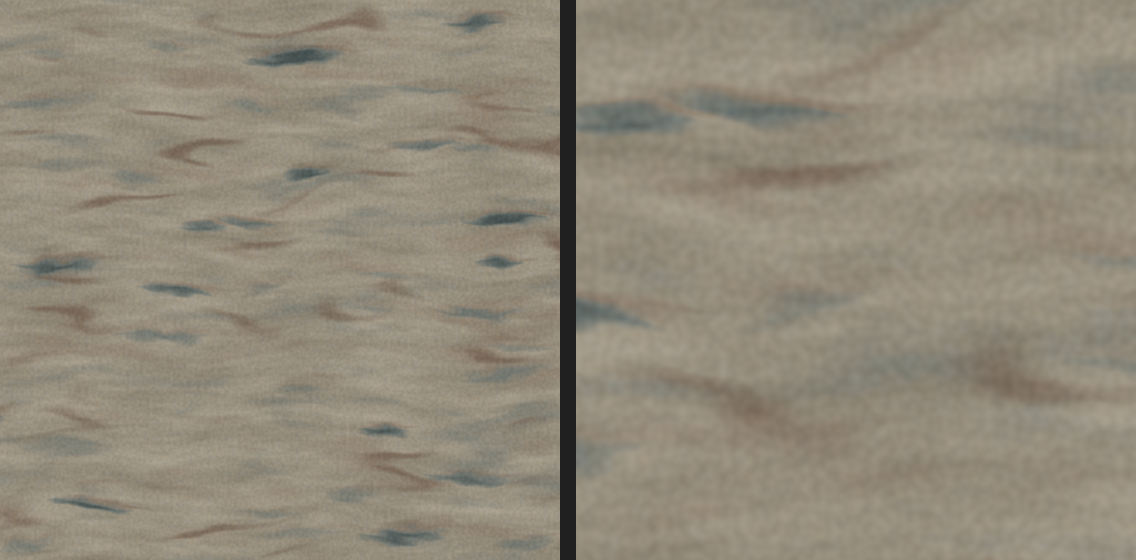
Left, the full canvas; right, a detail of the centre.
Write a Shadertoy shader that draws this texture.

```glsl
// Weathered beige fibre with soft horizontal streaks, thin rusty veins
// and scattered blue-grey lens flecks. Built from stretched gradient noise,
// a jittered grid of tapered flecks and a fine woven grain.

vec2 hash2(vec2 p) {
    vec3 q = fract(p.xyx * vec3(0.1031, 0.1030, 0.0973));
    q += dot(q, q.yzx + 33.33);
    return fract((q.xx + q.yz) * q.zy);
}

float cornerSlope(vec2 cell, vec2 offset) {
    float angle = 6.2832 * hash2(cell).x;
    return dot(vec2(cos(angle), sin(angle)), offset);
}

float gradientNoise(vec2 p) {
    vec2 i = floor(p), f = p - i;
    vec2 u = f * f * f * (f * (f * 6.0 - 15.0) + 10.0);
    vec2 e = vec2(1.0, 0.0);
    float low = mix(cornerSlope(i, f), cornerSlope(i + e.xy, f - e.xy), u.x);
    float high = mix(cornerSlope(i + e.yx, f - e.yx), cornerSlope(i + e.xx, f - e.xx), u.x);
    return mix(low, high, u.y);
}

float fbm(vec2 p) {
    float sum = 0.0, amplitude = 1.0;
    for (int i = 0; i < 3; i++) {
        sum += amplitude * gradientNoise(p);
        p = p * 2.03 + vec2(17.3, 9.1);
        amplitude *= 0.55;
    }
    return sum;
}

// Soft lens with pointed ends; q is scaled so the lens spans -1..1.
float lens(vec2 q) {
    float taper = max(0.0, 1.0 - q.x * q.x);
    return taper * smoothstep(1.3, 0.0, abs(q.y) / (taper + 0.08));
}

// Returns blue fleck strength in x and its rusty upper rim in y.
vec2 flecks(vec2 p) {
    vec2 grid = vec2(5.0, 14.0), home = floor(p * grid);
    float fray = 0.9 * gradientNoise(p * vec2(22.0, 75.0));
    vec2 total = vec2(0.0);
    for (int j = -1; j <= 1; j++)
    for (int i = -1; i <= 1; i++) {
        vec2 cell = home + vec2(i, j);
        vec2 place = hash2(cell + 41.0), size = hash2(cell + 87.0), kind = hash2(cell + 133.0);
        if (kind.x > 0.46) continue;
        vec2 d = p - (cell + 0.15 + 0.7 * place) / grid;
        d.y -= d.x * (size.y - 0.5) * 0.22;
        vec2 q = d / vec2(mix(0.045, 0.105, size.x), mix(0.009, 0.019, size.y));
        q.y += fray;
        float strength = mix(0.3, 1.0, kind.y * kind.y);
        total.x = max(total.x, strength * lens(q));
        total.y = max(total.y, strength * lens(q * vec2(0.9, 1.3) - vec2(0.25, 1.0)));
    }
    return total;
}

void mainImage(out vec4 fragColor, in vec2 fragCoord) {
    vec2 uv = fragCoord / iResolution.xy;

    // Gentle waves bend every streak together
    vec2 p = uv + 3.0;
    p.y += 0.035 * gradientNoise(uv * vec2(3.0, 4.0) + 5.0)
         + 0.010 * gradientNoise(uv * vec2(9.0, 15.0) + 31.0);

    // Beige ground with long fibres
    vec3 beige = vec3(0.598, 0.566, 0.500);
    vec3 color = beige + vec3(0.068, 0.066, 0.064) * fbm(p * vec2(5.0, 25.0));
    color += 0.030 * gradientNoise(p * vec2(16.0, 85.0));

    // Faint warm and cool washes
    float wash = fbm(p * vec2(4.0, 17.0) + 60.0);
    color = mix(color, vec3(0.46, 0.475, 0.445), 0.62 * smoothstep(0.12, 0.7, wash));
    color = mix(color, vec3(0.55, 0.485, 0.415), 0.50 * smoothstep(0.1, 0.7, -wash));

    // Thin rusty veins, broken into short lengths
    float ridge = abs(gradientNoise(p * vec2(3.5, 16.0) + 20.0));
    ridge += 0.06 * gradientNoise(p * vec2(18.0, 70.0));
    float broken = smoothstep(0.0, 0.4, gradientNoise(p * vec2(5.0, 10.0) + 90.0));
    float vein = broken * smoothstep(0.13, 0.0, ridge);
    color = mix(color, vec3(0.42, 0.335, 0.275), 0.62 * vein);

    // Blue-grey flecks with dark teal cores
    vec2 fleck = flecks(p);
    color = mix(color, vec3(0.44, 0.345, 0.285), 0.50 * fleck.y);
    color = mix(color, vec3(0.41, 0.445, 0.43), 0.85 * smoothstep(0.0, 0.55, fleck.x));
    color = mix(color, vec3(0.24, 0.29, 0.29), 0.85 * smoothstep(0.4, 1.0, fleck.x));

    // Fine woven grain with a trace of colour
    float grain = gradientNoise(uv * 165.0) + 0.5 * gradientNoise(uv * vec2(120.0, 60.0));
    float tint = gradientNoise(uv * 95.0 + 200.0);
    color += 0.042 * grain + vec3(0.012, 0.0, -0.014) * tint;

    fragColor = vec4(color, 1.0);
}
```
